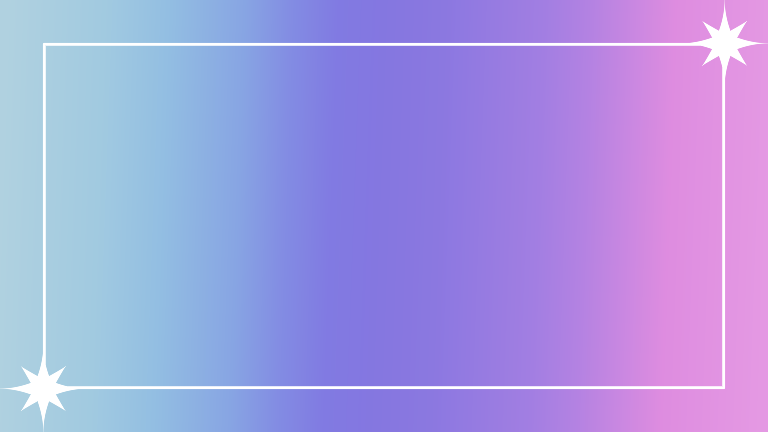
A Shadertoy shader for this background:

```glsl
// A soft horizontal gradient from pale teal through violet to pink, with a
// thin white frame and an eight-pointed sparkle on two opposite corners.
// Colour stops make the gradient; distance and spike formulas make the shapes.

const int STOPS = 12;
const vec3 WHITE = vec3(1.0);

// Gradient stops: rgb colour, then position across the canvas.
const vec4 GRADIENT[STOPS] = vec4[STOPS](
    vec4(0.690, 0.820, 0.880, 0.00),
    vec4(0.630, 0.790, 0.880, 0.13),
    vec4(0.575, 0.745, 0.885, 0.21),
    vec4(0.530, 0.645, 0.890, 0.31),
    vec4(0.512, 0.550, 0.890, 0.37),
    vec4(0.505, 0.480, 0.885, 0.43),
    vec4(0.518, 0.465, 0.880, 0.49),
    vec4(0.545, 0.470, 0.880, 0.57),
    vec4(0.635, 0.495, 0.885, 0.70),
    vec4(0.705, 0.510, 0.885, 0.76),
    vec4(0.870, 0.550, 0.878, 0.87),
    vec4(0.895, 0.600, 0.890, 1.00));

vec3 gradientColor(float t) {
    vec3 color = GRADIENT[0].rgb;
    for (int i = 1; i < STOPS; i++) {
        float start = GRADIENT[i - 1].w;
        float blend = clamp((t - start) / (GRADIENT[i].w - start), 0.0, 1.0);
        color = mix(color, GRADIENT[i].rgb, blend);
    }
    return color;
}

// Signed distance to a rectangle.
float boxDistance(vec2 p, vec2 halfSize) {
    vec2 d = abs(p) - halfSize;
    return length(max(d, 0.0)) + min(max(d.x, d.y), 0.0);
}

// Four tapering spikes along the axes; negative inside.
float spikes(vec2 p, float reach, float base, float taper) {
    p = abs(p);
    float along = max(p.x, p.y);
    float across = min(p.x, p.y);
    float halfWidth = base * pow(max(1.0 - along / reach, 0.0), taper);
    return max(across - halfWidth, along - reach);
}

// Long axial spikes joined with shorter diagonal ones.
float sparkle(vec2 p) {
    vec2 diagonal = vec2(p.x + p.y, p.y - p.x) * sqrt(0.5);
    float axial = spikes(p, 0.103, 0.026, 2.0);
    return min(axial, spikes(diagonal, 0.073, 0.020, 1.1));
}

// Smooth coverage of a shape given its signed distance.
float coverage(float dist, float pixel) {
    return 1.0 - smoothstep(-0.5 * pixel, 0.5 * pixel, dist);
}

void mainImage(out vec4 fragColor, in vec2 fragCoord) {
    float pixel = 1.0 / iResolution.y;
    vec2 center = 0.5 * iResolution.xy * pixel;
    vec2 p = fragCoord * pixel - center;

    // Background, with its bands leaning slightly to the right
    float t = fragCoord.x / iResolution.x - 0.02 * p.y;
    vec3 color = gradientColor(t);

    // Frame line
    vec2 corner = center - vec2(0.1025);
    float frame = abs(boxDistance(p, corner)) - 0.0033;

    // Sparkles just outside the lower left and upper right corners
    vec2 starCenter = center - vec2(0.1003);
    float stars = min(sparkle(p - starCenter), sparkle(p + starCenter));

    color = mix(color, WHITE, coverage(min(frame, stars), pixel));
    fragColor = vec4(color, 1.0);
}
```
